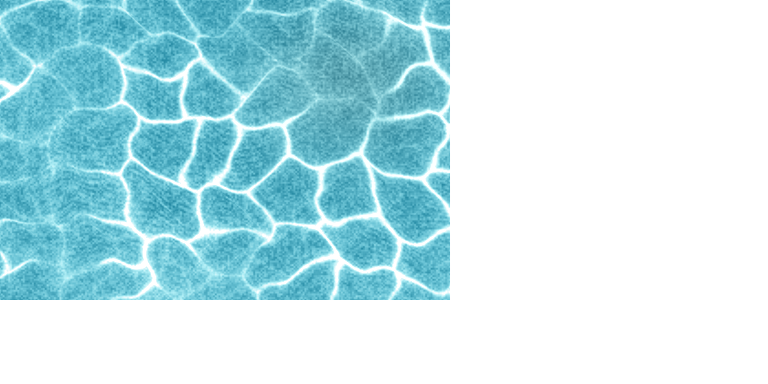
Reproduce this texture procedurally as a WebGL 1 fragment shader.

```glsl
precision highp float;
uniform vec2 u_resolution;

// Layout, in canvas heights
const vec2 POOL_CORNER = vec2(1.1719, 0.21875); // right and bottom edge
const vec2 CELLS = vec2(6.2, 7.3);              // large caustic cells per height
const vec2 FINE_CELLS = vec2(10.5, 13.0);       // faint secondary cells

// Light levels
const float BASE = 0.285;
const float GLOW = 0.17;
const float FINE_GLOW = 0.12;
const float LINE = 0.55;
const float NODE = 0.20;
const float SWELL = 0.12;
const float GRAIN = 0.24;
const float RIPPLE = 0.035;
const float LINE_WIDTH = 0.065;

// Water ramp
const vec3 DEEP = vec3(0.15, 0.55, 0.65);
const vec3 MID = vec3(0.42, 0.77, 0.84);
const vec3 PALE = vec3(0.68, 0.93, 0.96);
const vec3 WHITE = vec3(1.0);
const vec3 SAND = vec3(0.50, 0.69, 0.70);

float hash(vec2 p) {
  return fract(sin(dot(p, vec2(127.1, 311.7))) * 43758.545);
}

vec2 hash2(vec2 p) {
  return vec2(hash(p), hash(p + 47.3));
}

float valueNoise(vec2 p) {
  vec2 i = floor(p);
  vec2 f = fract(p);
  f = f * f * (3.0 - 2.0 * f);
  float low = mix(hash(i), hash(i + vec2(1.0, 0.0)), f.x);
  float high = mix(hash(i + vec2(0.0, 1.0)), hash(i + 1.0), f.x);
  return mix(low, high, f.y);
}

// Distances to the three nearest cell points
vec3 cellular(vec2 p) {
  vec2 cell = floor(p);
  vec3 d = vec3(9.0);
  for (int y = -2; y <= 2; y++) {
    for (int x = -2; x <= 2; x++) {
      vec2 c = cell + vec2(float(x), float(y));
      float r = length(c + 0.1 + 0.8 * hash2(c) - p);
      if (r < d.x) d = vec3(r, d.xy);
      else if (r < d.y) d = vec3(d.x, r, d.y);
      else d.z = min(d.z, r);
    }
  }
  return d;
}

// Layered sines bend the straight cell walls
vec2 bend(vec2 p) {
  vec2 q = p + 0.022 * sin(p.yx * vec2(13.0, 11.0) + vec2(0.7, 2.1));
  q += 0.010 * sin(q.yx * vec2(29.0, 33.0) + q * 9.0);
  return q + 0.004 * sin(q.yx * vec2(71.0, 63.0) + q * 23.0);
}

vec3 waterColor(float light) {
  vec3 c = mix(DEEP, MID, clamp((light - 0.15) / 0.27, 0.0, 1.0));
  c = mix(c, PALE, clamp((light - 0.42) / 0.26, 0.0, 1.0));
  return mix(c, WHITE, clamp((light - 0.68) / 0.32, 0.0, 1.0));
}

float waterLight(vec2 p) {
  vec2 q = bend(p);
  float strength = smoothstep(0.2, 0.8, valueNoise(q * 6.5 + 3.0));

  // Bright web: soft glow, thin core, hot junctions
  vec3 d = cellular(q * CELLS + 4.0);
  float wall = d.y - d.x;
  float core = wall / (LINE_WIDTH * mix(0.7, 1.2, strength));
  float light = BASE + GLOW * exp(-4.5 * wall) * mix(0.6, 1.2, strength);
  light += LINE * exp(-core * core) * mix(0.12, 1.0, strength);
  light += NODE * exp(-8.0 * (d.z - d.x));

  // Faint secondary web
  vec3 f = cellular(bend(q + 0.31) * FINE_CELLS);
  float patchy = valueNoise(q * 5.0 + 19.0);
  light += FINE_GLOW * exp(-5.0 * (f.y - f.x)) * (0.4 + patchy);

  // Broad swell and a haze at the lower left
  light += SWELL * (valueNoise(p * 4.0 + 8.0) - 0.5);
  vec2 haze = (p - vec2(0.32, 0.27)) * vec2(4.0, 7.0);
  light += 0.10 * exp(-dot(haze, haze));

  // Patches of fine ripples
  float phase = dot(q, vec2(90.0, 400.0)) + 7.0 * sin(q.x * 12.0);
  light += RIPPLE * sin(phase) * smoothstep(0.5, 0.8, valueNoise(p * 5.0 + 31.0));

  // Sandy grain
  light += GRAIN * (valueNoise(p * 210.0) - 0.5);
  return light + 0.4 * GRAIN * (valueNoise(p * 85.0) - 0.5);
}

void main() {
  vec2 p = gl_FragCoord.xy / u_resolution.y;
  float light = waterLight(p);
  vec3 water = waterColor(light);

  // Muted floor showing through at the upper right
  vec2 floorSpot = (p - vec2(0.92, 0.80)) * vec2(4.0, 5.0);
  water = mix(water, SAND * (0.55 + light), 0.40 * exp(-dot(floorSpot, floorSpot)));

  // Pool rectangle on white, with smoothed borders
  vec2 inside = vec2(POOL_CORNER.x - p.x, p.y - POOL_CORNER.y);
  vec2 cover = clamp(inside * u_resolution.y + 0.5, 0.0, 1.0);
  gl_FragColor = vec4(mix(WHITE, water, cover.x * cover.y), 1.0);
}
```
